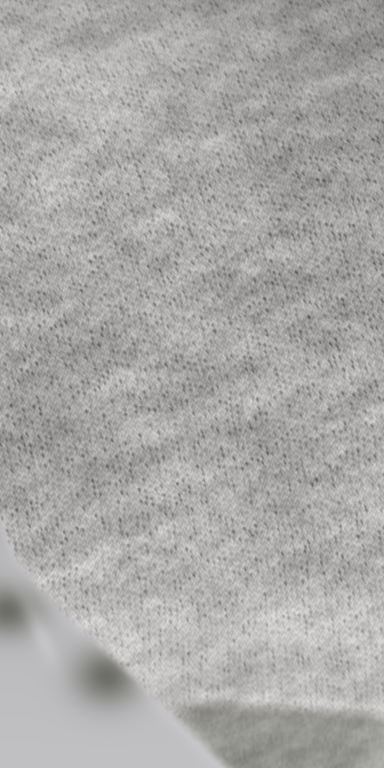
Reproduce this texture procedurally as a WebGL 1 fragment shader.

```glsl
precision highp float;
// Heathered grey jersey knit with slanted stitches, a soft hem and a blurred backdrop.

#define STITCHES 68.0        // stitch columns across the width
#define ROW_RATIO 0.92       // rows per column spacing
#define ROW_SLOPE 0.30       // rise of the rows to the right
#define HOLE_DEPTH 0.27      // darkness of the gaps between loops
#define LOOP_RELIEF 0.032    // light and shade on the yarn loops
#define HEATHER 0.21         // contrast of the mottled streaks
#define FIBRE 0.11           // contrast of the fine fibres
#define BASE_GREY 0.678
#define EDGE_BLUR 0.018

uniform vec2 u_resolution;

const vec3 WARM_TINT = vec3(1.006, 0.999, 0.993);
const vec3 BACKDROP = vec3(0.755, 0.755, 0.765);
const vec3 SHADOW = vec3(0.43, 0.43, 0.41);
const vec3 HEM_SHADE = vec3(0.57, 0.57, 0.55);

float hash(vec2 p) {
  return fract(sin(dot(p, vec2(127.1, 311.7))) * 43758.5453);
}

float noise(vec2 p) {
  vec2 i = floor(p);
  vec2 f = fract(p);
  f = f * f * (3.0 - 2.0 * f);
  return mix(mix(hash(i), hash(i + vec2(1.0, 0.0)), f.x),
             mix(hash(i + vec2(0.0, 1.0)), hash(i + vec2(1.0, 1.0)), f.x), f.y);
}

float fbm(vec2 p) {
  float sum = 0.0;
  float weight = 0.5;
  for (int i = 0; i < 4; i++) {
    sum += weight * noise(p);
    p = mat2(0.8, 0.6, -0.6, 0.8) * p * 2.1 + 7.3;
    weight *= 0.55;
  }
  return sum / 1.01;
}

// Soft elliptical spot, 1 at its centre.
float spot(vec2 p, vec2 radius) {
  vec2 d = p / radius;
  return exp(-dot(d, d));
}

// Fabric coordinates: columns lean left towards the top, rows rise to the right.
vec2 fabricSpace(vec2 p) {
  vec2 q = vec2(p.x + 0.10 * p.y * p.y, p.y - ROW_SLOPE * p.x);
  return q + 0.012 * vec2(noise(p * 9.0), noise(p * 9.0 + 31.0));
}

// Brightness offset of the knit: V-shaped loops and dark gaps.
float knit(vec2 fabric) {
  vec2 grid = fabric * STITCHES * vec2(1.0, ROW_RATIO);
  grid.y += 0.5 * mod(floor(grid.x), 2.0);
  vec2 cell = floor(grid);
  vec2 local = fract(grid) - 0.5;
  float loops = cos(6.2832 * (local.y + 0.9 * abs(local.x)));
  vec2 jitter = vec2(hash(cell + 3.7), hash(cell + 9.1)) - 0.5;
  vec2 d = local - 0.28 * jitter;
  d.x += 0.25 * d.y;
  float strength = hash(cell);
  float gap = spot(d, vec2(0.23, 0.38)) * strength * strength;
  return LOOP_RELIEF * loops - HOLE_DEPTH * gap;
}

// Broad light over the cloth: pale at the lower right and upper left.
float drapeLight(vec2 p) {
  float light = BASE_GREY + 0.065 * smoothstep(0.95, 0.35, p.y);
  light += 0.045 * spot(p - vec2(0.12, 1.72), vec2(0.35, 0.32));
  light -= 0.05 * smoothstep(0.3, 1.0, p.x) * smoothstep(0.8, 1.3, p.y);
  light -= 0.05 * smoothstep(1.8, 2.0, p.y);
  light -= 0.05 * spot(p - vec2(0.12, 0.85), vec2(0.22, 0.28));
  return light;
}

vec3 cloth(vec2 p) {
  vec2 fabric = fabricSpace(p);
  float streaks = fbm(fabric * vec2(5.0, 13.0)) - 0.5;
  float flecks = fbm(fabric * vec2(17.0, 32.0) + 50.0) - 0.5;
  float fibres = noise(fabric * vec2(150.0, 95.0)) - 0.5;
  float focus = mix(0.55, 1.0, smoothstep(0.1, 0.6, p.y));
  focus *= 1.0 - 0.35 * smoothstep(1.45, 2.0, p.y);
  float grey = drapeLight(p) + HEATHER * (streaks + 0.75 * flecks);
  grey += focus * (knit(fabric) + FIBRE * fibres);

  // Hem: a pale fold above a blurred shaded band.
  float foldY = 0.195 - 0.07 * (p.x - 0.47);
  float right = smoothstep(0.40, 0.55, p.x);
  float below = smoothstep(foldY, foldY - 0.05, p.y) * right;
  grey += 0.06 * right * spot(vec2(0.0, p.y - foldY), vec2(1.0, 0.018));
  vec3 hem = HEM_SHADE + 0.13 * (streaks + flecks) + 0.05 * fibres;
  hem += 0.15 * smoothstep(0.85, 1.05, p.x - 0.5 * p.y);
  return mix(grey * WARM_TINT, hem, below);
}

vec3 backdrop(vec2 p) {
  float dark = spot(p - vec2(0.02, 0.41), vec2(0.085, 0.065));
  dark += spot(p - vec2(0.28, 0.24), vec2(0.085, 0.075));
  vec3 color = mix(BACKDROP - 0.06 * p.y, SHADOW, min(dark, 1.0));
  float strap = p.x - 0.10 + 0.45 * (p.y - 0.36);
  return color + 0.07 * spot(vec2(strap, p.y - 0.38), vec2(0.025, 0.1));
}

void main() {
  vec2 p = gl_FragCoord.xy / u_resolution * vec2(1.0, 2.0);
  float edgeY = 0.57 - 0.96 * p.x + 0.09 * exp(-p.x / 0.03);
  float edge = (p.y - edgeY) * 0.72;
  float cover = smoothstep(-EDGE_BLUR, EDGE_BLUR, edge);
  vec3 color = mix(backdrop(p), cloth(p), cover);
  color += 0.035 * spot(vec2(edge, 0.0), vec2(0.025, 1.0));
  gl_FragColor = vec4(clamp(color, 0.0, 1.0), 1.0);
}
```
